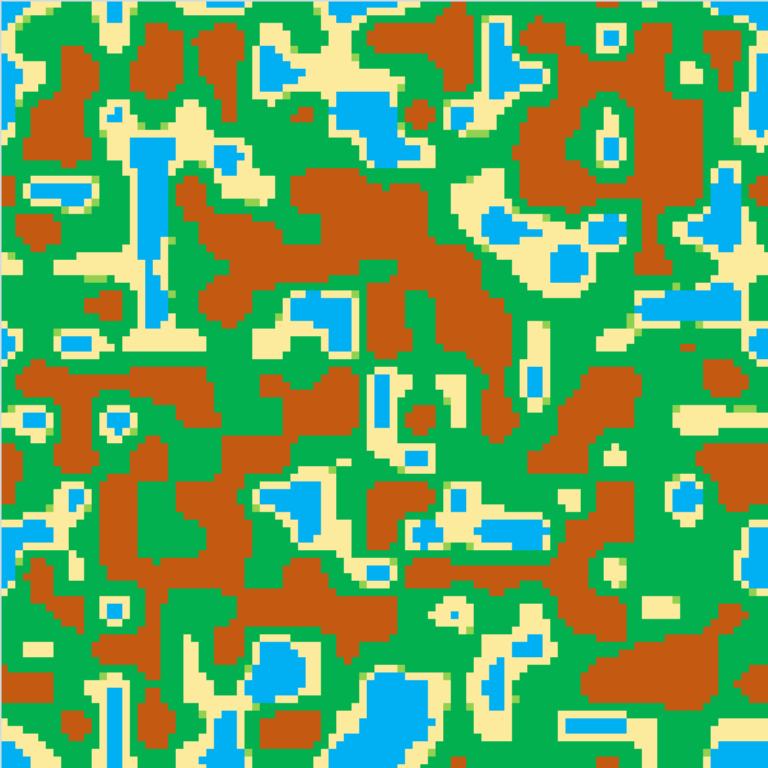
Reproduce this texture procedurally as a Shadertoy shader.

```glsl
// Blocky terrain map: lakes with sandy shores, grassland and brown earth patches.
#define CELLS 100.5        // map cells across the canvas
#define CELLS_PER_NODE 5.0 // map cells between two height nodes
#define NODE_PERIOD 20.0   // nodes before the terrain repeats
#define WATER_LEVEL 0.218
#define SAND_LEVEL 0.355
#define EARTH_LEVEL 0.655
#define SHOOT_BAND 0.018   // height range of young grass at shore corners
#define EDGE_PIXELS 1.4    // softness of the cell borders
#define FRAME_WIDTH 0.002  // pale line on the left and top

const vec3 WATER = vec3(0.00, 0.69, 0.95);
const vec3 SAND  = vec3(0.99, 0.92, 0.61);
const vec3 SHOOT = vec3(0.57, 0.82, 0.31);
const vec3 GRASS = vec3(0.01, 0.69, 0.31);
const vec3 EARTH = vec3(0.77, 0.35, 0.07);
const vec3 FRAME = vec3(0.82, 0.86, 0.88);

float hash(vec2 node) {
    node = mod(node, NODE_PERIOD);
    return fract(sin(dot(node, vec2(127.1, 311.7))) * 43758.5453);
}

// Smooth value noise on the node lattice
float terrainHeight(vec2 p) {
    vec2 node = floor(p), f = fract(p);
    vec2 s = f * f * (3.0 - 2.0 * f);
    float near = mix(hash(node), hash(node + vec2(1, 0)), s.x);
    float far = mix(hash(node + vec2(0, 1)), hash(node + vec2(1, 1)), s.x);
    return mix(near, far, s.y);
}

// Flat colour of one map cell, chosen by its height
vec3 cellColor(vec2 cell) {
    vec2 p = (cell + 0.5) / CELLS_PER_NODE;
    float h = terrainHeight(p);
    vec2 fromMiddle = abs(fract(p) - 0.5);
    bool corner = max(fromMiddle.x, fromMiddle.y) < 0.25;
    if (h < WATER_LEVEL) return WATER;
    if (h < SAND_LEVEL) return SAND;
    if (corner && h < SAND_LEVEL + SHOOT_BAND) return SHOOT;
    return h < EARTH_LEVEL ? GRASS : EARTH;
}

void mainImage(out vec4 fragColor, in vec2 fragCoord) {
    // Rows count down from the top
    vec2 uv = vec2(fragCoord.x, iResolution.y - fragCoord.y) / iResolution.y;
    float pixel = 1.0 / iResolution.y;

    // Blend the four closest cells only near their shared borders
    vec2 g = uv * CELLS - 0.5;
    vec2 cell = floor(g);
    vec2 w = clamp((fract(g) - 0.5) / (CELLS * pixel * EDGE_PIXELS) + 0.5, 0.0, 1.0);
    vec3 upper = mix(cellColor(cell), cellColor(cell + vec2(1, 0)), w.x);
    vec3 lower = mix(cellColor(cell + vec2(0, 1)), cellColor(cell + vec2(1, 1)), w.x);
    vec3 color = mix(upper, lower, w.y);

    // Pale border line
    float inside = clamp((min(uv.x, uv.y) - FRAME_WIDTH) / pixel + 0.5, 0.0, 1.0);
    fragColor = vec4(mix(FRAME, color, inside), 1.0);
}
```
